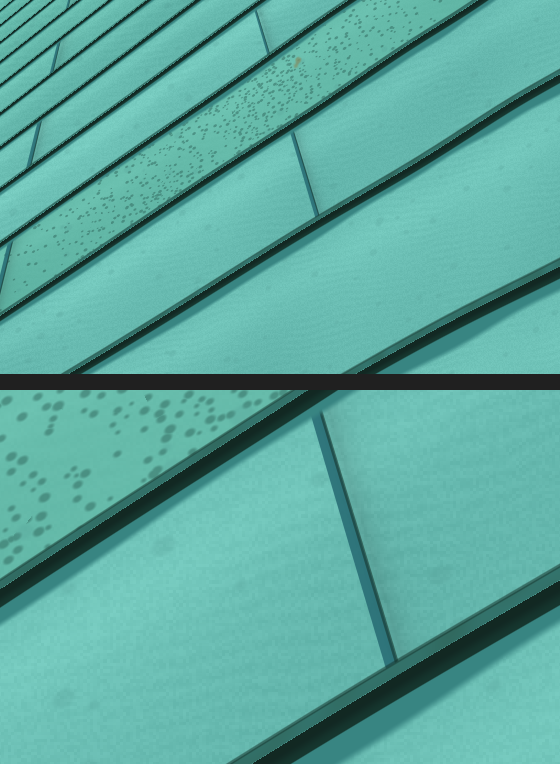
Top, the full canvas; bottom, a detail of the centre.
Reproduce this texture procedurally as a WebGL 1 fragment shader.

```glsl
precision highp float;
// Weathered green copper cladding: long overlapping strips fanning out in perspective.
// A projective map turns the canvas into strip rows and joint columns; each row
// gets a lip, a dark gap and a cast shadow, plus sheen, ripples and cellular specks.
uniform vec2 u_resolution;

const vec3 LIGHT_PATINA = vec3(0.46, 0.79, 0.745);
const vec3 DULL_PATINA = vec3(0.36, 0.68, 0.645);
const vec3 GREEN_PATINA = vec3(0.36, 0.70, 0.62);
const vec3 SHADE = vec3(0.22, 0.52, 0.51);
const vec3 LIP = vec3(0.19, 0.41, 0.37);
const vec3 GAP = vec3(0.085, 0.21, 0.18);
const vec3 GAP_DEEP = vec3(0.07, 0.155, 0.135);
const vec3 JOINT_BLUE = vec3(0.16, 0.43, 0.46);
const vec3 STAIN = vec3(0.50, 0.56, 0.40);

float hash(vec2 p) {
  p = fract(p * vec2(0.1031, 0.1137));
  p += dot(p, p.yx + 33.33);
  return fract((p.x + p.y) * p.x * 17.3);
}

// Smooth layered sines, about -1 to 1
float waves(vec2 p) {
  return 0.5 * sin(p.x + 1.7 * sin(p.y * 0.8)) +
         0.3 * sin(p.y * 1.9 - p.x * 0.7 + 2.0) +
         0.2 * sin(p.x * 3.1 + p.y * 2.3);
}

// Cellular spots: a share of the cells holds one spot of random radius
float spots(vec2 p, float share, float soft) {
  vec2 cell = floor(p);
  float mask = 0.0;
  for (int j = -1; j <= 1; j++) {
    for (int i = -1; i <= 1; i++) {
      vec2 c = cell + vec2(float(i), float(j));
      vec2 centre = c + vec2(hash(c + 3.1), hash(c + 17.7));
      float radius = 0.18 + 0.32 * hash(c + 41.3);
      float present = step(hash(c + 71.9), share);
      float spot = 1.0 - smoothstep(radius - soft, radius + soft, length(p - centre));
      mask = max(mask, present * spot);
    }
  }
  return mask;
}

// Antialiased band from a to b
float band(float x, float a, float b, float soft) {
  return smoothstep(a - soft, a + soft, x) - smoothstep(b - soft, b + soft, x);
}

// Patina of one strip, before seams and joints
vec3 patina(vec2 p, float row, float across, float sheet) {
  vec2 along = vec2(p.x * 0.83 - p.y * 0.55, p.x * 0.55 + p.y * 0.83);
  float tone = 0.56 + 0.4 * (hash(vec2(row + 5.0, sheet + 9.0)) - 0.5);
  tone += 0.28 * (smoothstep(0.15, 0.75, across) - 0.45);
  tone += 0.22 * waves(along * vec2(4.0, 6.0) + row * 2.4);
  tone += 0.22 * exp(-pow((across - 0.68) / 0.13, 2.0));
  vec3 colour = mix(DULL_PATINA, LIGHT_PATINA, clamp(tone, 0.0, 1.1));

  // Distant strips lean to a greener tone
  colour = mix(colour, GREEN_PATINA, 0.4 * smoothstep(2.0, 9.0, row));

  // Brushed ripples and fine grain
  float ripple = sin(dot(p, vec2(70.0, 330.0)) + 3.0 * waves(p * vec2(21.0, 13.0)));
  colour += 0.010 * ripple * (0.5 + 0.5 * waves(p * 17.0));
  colour += 0.030 * (hash(floor(p * 340.0)) - 0.5);

  // One corroded strip, densest in its middle
  float corroded = 1.0 - step(0.5, abs(row - 2.0));
  colour = mix(colour, GREEN_PATINA + 0.05 * tone, 0.65 * corroded);
  float patch_ = exp(-pow((p.x - 0.62) / 0.38, 2.0)) * (0.7 + 0.3 * waves(along * 15.0));
  float specks = spots(along * vec2(88.0, 140.0), 0.05 + 0.55 * patch_, 0.2);
  colour = mix(colour, LIP, 0.52 * specks * corroded);
  float faint = spots(along * vec2(42.0, 60.0), 0.04, 0.15);
  return mix(colour, DULL_PATINA * 0.9, 0.22 * faint);
}

void main() {
  vec2 p = gl_FragCoord.xy / u_resolution.y;
  p.y = 1.0 - p.y;

  // Perspective: row counts strips upward, column follows the converging joints
  float lean = 1.0 + 0.1894 * p.x;
  float depth = (p.y + 0.82 * p.x) / lean + 0.527;
  float strip = 8.377 / depth - 4.116;
  float soft = 8.377 / (depth * depth * lean) / u_resolution.y;
  float column = (p.x - 0.404) / (p.y + 0.902);
  strip += 0.008 * sin(column * 11.0 + floor(strip + 0.5) * 2.0);
  float row = floor(strip);
  float across = strip - row;

  // Alternate rows shift their joints
  float joint = (column + 0.243 - 0.543 * mod(row, 2.0)) / 1.5;
  float sheet = floor(joint + 0.5) + step(0.0, joint - floor(joint + 0.5));
  float offset = (joint - floor(joint + 0.5)) * 1.5 * (p.y + 0.902);
  float pixel = 0.7 / u_resolution.y;

  vec3 colour = patina(p, row, across, sheet);

  // Joint: blue fold with a dark edge and a faint worn rim
  colour *= 1.0 - 0.12 * exp(-abs(offset - 0.012) * 70.0) * step(0.0, offset);
  float foldWidth = 0.0045 * smoothstep(-0.3, 0.6, p.y) + 0.0015;
  colour = mix(colour, JOINT_BLUE, 0.9 * band(offset, -foldWidth, foldWidth, pixel));
  colour = mix(colour, GAP, 0.6 * band(offset, foldWidth * 0.6, foldWidth * 1.2, pixel));

  // Stain on the corroded strip
  float stain = length((p - vec2(0.795, 0.166)) * mat2(1.0, 0.25, -0.1, 0.5));
  colour = mix(colour, STAIN, 0.75 * (1.0 - smoothstep(0.003, 0.011, stain + 0.003 * waves(p * 160.0))));

  // Wavy cast shadow, then the dark gap under the strip above
  float below = 1.0 - across;
  float gapWidth = 0.058 + 0.008 * row;
  float shadeEnd = gapWidth + 0.055 + 0.025 * waves(vec2(column * 9.0, row * 2.1));
  colour = mix(colour, SHADE, 1.0 - smoothstep(shadeEnd - 0.012 - soft, shadeEnd + 0.012 + soft, below));
  vec3 gap = mix(GAP_DEEP, GAP, smoothstep(0.3, 0.9, below / gapWidth));
  colour = mix(colour, gap, 1.0 - smoothstep(gapWidth - soft, gapWidth + soft, below));

  // Folded lip along the lower edge, with a worn rim and a dark crease
  float wear = 0.5 + 0.5 * waves(p * vec2(60.0, 45.0));
  vec3 lip = mix(LIP, SHADE, 0.5 * wear);
  colour = mix(colour, lip, band(across, 0.0, 0.034, soft));
  colour = mix(colour, GAP, 0.55 * band(across, 0.030, 0.040, soft));

  gl_FragColor = vec4(clamp(colour, 0.0, 1.0), 1.0);
}
```
